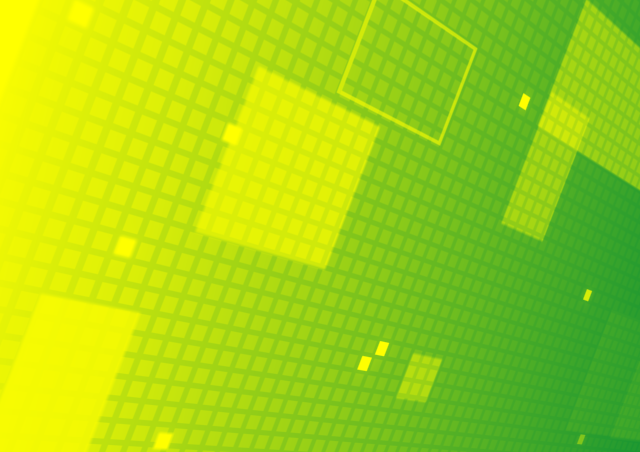
Write a Shadertoy shader that draws this background.

```glsl
#define VANISH vec2(2.524, -0.118)
#define SLANT 0.385
#define COLUMNS 115.3
#define ROWS 49.5
#define CELL_HALF vec2(0.345, 0.365)
#define CELL_LIFT 0.11
#define PANEL_SOFT 0.12
#define BRIGHT vec3(1.0, 1.0, 0.0)
#define DEEP vec3(0.08, 0.58, 0.20)

// Panels as (left, bottom, right, top) in grid cells
const vec4 panels[8] = vec4[8](
    vec4(49.4, 12.9, 57.3, 20.7),
    vec4(43.9, -2.0, 48.3, 8.9),
    vec4(69.4, 25.1, 110.0, 33.5),
    vec4(69.5, 18.7, 74.3, 27.4),
    vec4(66.1, 6.8, 68.9, 9.6),
    vec4(86.1, 6.2, 110.0, 16.1),
    vec4(93.5, 6.0, 110.0, 13.0),
    vec4(10.0, -5.0, 40.0, 40.0));
const float panelStrength[8] = float[8](0.58, 0.72, 0.36, 0.36, 0.36, 0.05, 0.06, 1.0);

// Centres of single lit cells, in grid cells
const vec2 sparks[9] = vec2[9](
    vec2(46.55, 11.5), vec2(49.36, 17.5), vec2(41.52, 19.5),
    vec2(51.8, 3.2), vec2(67.37, 25.93), vec2(82.04, 16.44),
    vec2(63.45, 9.5), vec2(62.55, 8.48), vec2(88.95, 5.61));

// Slanted perspective: uprights stay parallel, rows meet at VANISH
vec2 gridCoords(vec2 p) {
    float depth = VANISH.x - p.x + SLANT * (p.y - VANISH.y);
    return vec2(COLUMNS / depth - 0.2, ROWS * (p.y - VANISH.y) / depth + 0.03);
}

// Soft coverage of an axis-aligned box in grid space
float boxCover(vec2 g, vec2 low, vec2 high, vec2 soft) {
    vec2 inside = smoothstep(-soft, soft, g - low) * smoothstep(-soft, soft, high - g);
    return inside.x * inside.y;
}

void mainImage(out vec4 fragColor, in vec2 fragCoord) {
    vec2 p = fragCoord / iResolution.y;
    p.x *= 1.417 * iResolution.y / iResolution.x;
    vec2 grid = gridCoords(p);
    vec2 edge = max(fwidth(grid) * 0.75, vec2(0.03));
    vec2 soft = max(edge, vec2(PANEL_SOFT));

    // Shade runs from 0 (bright) to 1 (deep)
    float shade = clamp(0.59 * (p.x + 0.25 * (1.0 - p.y)), 0.0, 1.0);
    float base = shade;

    // Translucent panels
    for (int i = 0; i < 8; i++) {
        float cover = boxCover(grid, panels[i].xy, panels[i].zw, soft);
        shade *= 1.0 - panelStrength[i] * cover;
    }

    // Repeated cells
    float cell = boxCover(fract(grid), 0.5 - CELL_HALF, 0.5 + CELL_HALF, edge);
    float lift = CELL_LIFT * smoothstep(0.0, 0.3, shade);
    lift *= 1.0 - 0.7 * smoothstep(0.5, 0.95, shade);
    shade -= cell * lift;

    // Outlined frame
    vec2 low = vec2(54.05, 21.35), high = vec2(61.8, 26.9);
    vec2 stroke = vec2(0.13, 0.10);
    float frame = boxCover(grid, low - stroke, high + stroke, edge)
                - boxCover(grid, low + stroke, high - stroke, edge);
    shade *= 1.0 - 0.6 * clamp(frame, 0.0, 1.0);

    // Lit cells, blurrier toward the near side, dimmer at the far end
    vec2 sparkSoft = max(edge, vec2(mix(0.16, 0.04, smoothstep(0.2, 0.7, base))));
    for (int i = 0; i < 9; i++) {
        vec2 offset = grid - sparks[i];
        float lit = boxCover(offset, -vec2(0.39, 0.41), vec2(0.39, 0.41), sparkSoft);
        float glow = 0.15 * exp(-2.5 * dot(offset, offset));
        float power = 1.0 - 0.2 * step(80.0, sparks[i].x) - 0.4 * step(86.0, sparks[i].x);
        shade *= 1.0 - power * max(lit, glow);
    }

    fragColor = vec4(mix(BRIGHT, DEEP, clamp(shade, 0.0, 1.0)), 1.0);
}
```
